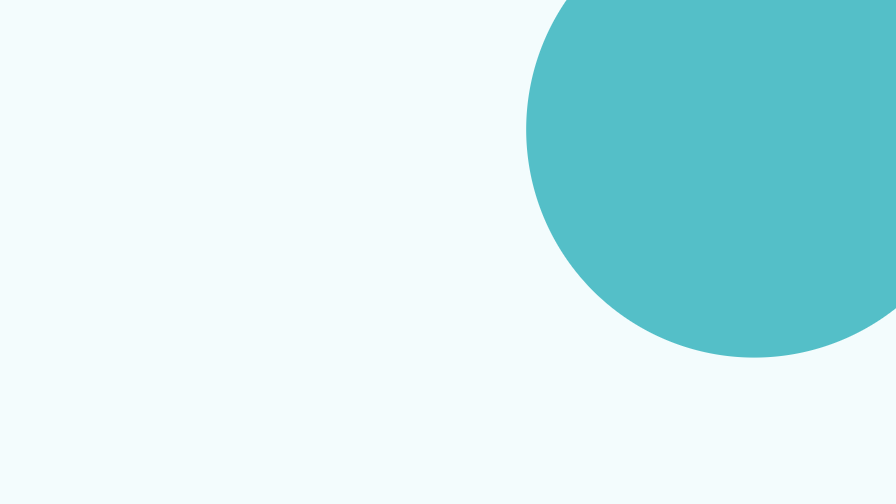
A Shadertoy shader for this background:

```glsl
float circleDistance(vec2 point, vec2 center, float radius) {
    return length(point - center) - radius;
}

void mainImage(out vec4 fragColor, in vec2 fragCoord) {
    // Canvas units: height is 1
    vec2 point = fragCoord / iResolution.y;
    float pixel = 1.0 / iResolution.y;

    vec3 paleMint = vec3(0.951, 0.990, 0.992);
    vec3 teal = vec3(0.329, 0.749, 0.784);

    // Large disc cropped by the top and right edges
    float disc = circleDistance(point, vec2(1.4965, 0.743), 0.4525);
    float coverage = clamp(0.5 - disc / pixel, 0.0, 1.0);

    fragColor = vec4(mix(paleMint, teal, coverage), 1.0);
}
```
